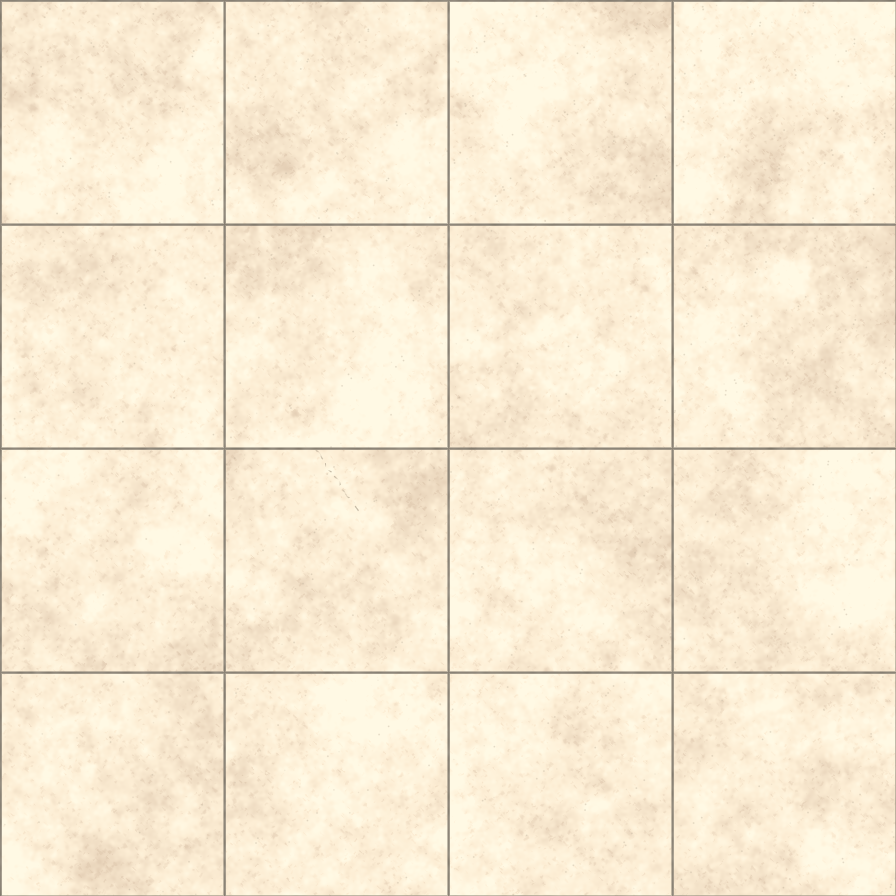
Reproduce this texture procedurally as a Shadertoy shader.

```glsl
const float TILES = 4.0;            // repeats across and down
const float JOINT_HALF = 0.0013;    // half width of a joint, in canvas units
const vec2  JOINT_SHIFT = vec2(0.0007, -0.0007);
const vec3  LIGHT_STONE = vec3(1.00, 0.963, 0.875);
const vec3  MID_STONE   = vec3(0.99, 0.93, 0.83);
const vec3  DARK_STONE  = vec3(0.95, 0.88, 0.78);
const vec3  JOINT_COLOR = vec3(0.55, 0.52, 0.47);
const vec3  FLECK_COLOR = vec3(0.70, 0.65, 0.57);
const float BASE_TONE   = 0.37;     // 0 is light stone, 1 is dark stone
const float TILE_VARIATION = 0.30;
const float TILT_AMOUNT    = 0.50;
const float CLOUD_AMOUNT   = 0.50;
const float CLOUD_SCALE    = 2.6;
const float CLOUD_GAIN     = 0.86;
const float PORE_AMOUNT    = 0.55;
const float PORE_WARP      = 0.004;
const vec2  CRACK_START = vec2(0.353, 0.497);
const vec2  CRACK_END   = vec2(0.402, 0.427);
const float CRACK_HALF  = 0.0007;

vec3 hash3(vec2 p) {
    vec3 q = vec3(dot(p, vec2(127.1, 311.7)),
                  dot(p, vec2(269.5, 183.3)),
                  dot(p, vec2(419.2, 371.9)));
    return fract(sin(q) * 43758.55);
}

// Cellular noise: soft light and dark blobs, one per jittered cell
float blobNoise(vec2 p) {
    vec2 cell = floor(p);
    float sum = 0.0;
    for (int y = -1; y <= 1; y++)
    for (int x = -1; x <= 1; x++) {
        vec2 c = cell + vec2(x, y);
        vec3 h = hash3(c);
        vec2 d = p - c - h.xy;
        float falloff = max(0.0, 1.0 - dot(d, d));
        sum += (2.0 * h.z - 1.0) * falloff * falloff * falloff;
    }
    return sum;
}

float clouds(vec2 p) {
    float sum = 0.0, gain = 1.0;
    for (int i = 0; i < 5; i++) {
        sum += gain * blobNoise(p);
        p = mat2(1.68, 1.26, -1.26, 1.68) * p + 17.3;
        gain *= CLOUD_GAIN;
    }
    return sum;
}

// Pores of uneven size and depth; density is the share of cells that hold one
float pores(vec2 p, float density, float blur) {
    vec2 cell = floor(p);
    float cover = 0.0;
    for (int y = -1; y <= 1; y++)
    for (int x = -1; x <= 1; x++) {
        vec2 c = cell + vec2(x, y);
        vec3 h = hash3(c + 71.0);
        float radius = mix(0.14, 0.38, fract(h.z * 57.0));
        float depth = mix(0.4, 1.2, fract(h.z * 131.0));
        float d = length(p - c - h.xy);
        float spot = 1.0 - smoothstep(radius - blur, radius + blur, d);
        cover = max(cover, depth * spot * step(h.z, density));
    }
    return cover;
}

// Broken, wavering hairline
float crack(vec2 uv, float pixel) {
    vec2 along = CRACK_END - CRACK_START;
    float t = clamp(dot(uv - CRACK_START, along) / dot(along, along), 0.0, 1.0);
    float bend = 0.0015 * sin(t * 17.0) + 0.0008 * sin(t * 41.0);
    float d = length(uv - CRACK_START - along * t - vec2(bend, 0.0));
    float broken = smoothstep(-0.9, 0.4, sin(t * 63.0) + sin(t * 29.0));
    return broken * clamp((CRACK_HALF - d) / pixel + 0.5, 0.0, 1.0);
}

void mainImage(out vec4 fragColor, in vec2 fragCoord) {
    vec2 uv = fragCoord / iResolution.xy;
    float pixel = 1.0 / min(iResolution.x, iResolution.y);
    vec2 grid = (uv - JOINT_SHIFT) * TILES;
    vec2 tile = floor(grid), local = fract(grid);
    vec3 seed = hash3(tile + 5.0);
    vec2 p = local + 3.0 * tile;    // each tile is its own cut of stone

    // Stone tone: tile shade, slanted gradient and mottling
    float angle = 6.2832 * seed.z;
    float tilt = dot(local - 0.5, vec2(cos(angle), sin(angle)));
    float cloud = clouds(p * CLOUD_SCALE);
    float tone = BASE_TONE + TILE_VARIATION * (seed.x - 0.5)
               + TILT_AMOUNT * tilt + CLOUD_AMOUNT * cloud;

    // Pores: many fine, few broad, with ragged outlines
    vec2 ragged = p + PORE_WARP * (sin(p.yx * 157.0) + 0.6 * sin(p.yx * 331.0 + p * 90.0));
    float density = clamp(0.25 + 0.12 * cloud, 0.12, 0.45);
    float cells = 50.0, pitting = 0.0;
    for (int i = 0; i < 3; i++) {
        float blur = 0.1 + 0.5 * pixel * TILES * cells;
        pitting = max(pitting, pores(ragged * cells, density, blur));
        cells *= 0.58;
        density *= 0.45;
    }
    tone = clamp(tone + PORE_AMOUNT * pitting, -0.2, 1.7);
    vec3 color = tone < 0.5 ? mix(LIGHT_STONE, MID_STONE, tone * 2.0)
                            : mix(MID_STONE, DARK_STONE, tone * 2.0 - 1.0);

    // Sparse grey flecks and the hairline crack
    float fleck = pores(p * 60.0 + 31.0, 0.012, 0.1 + 30.0 * pixel * TILES);
    color = mix(color, FLECK_COLOR, 0.5 * fleck);
    color = mix(color, FLECK_COLOR, 0.75 * crack(uv, pixel));

    // Joints with slightly uneven grout
    vec2 edge = min(local, 1.0 - local) / TILES;
    float joint = clamp((JOINT_HALF - min(edge.x, edge.y)) / pixel + 0.5, 0.0, 1.0);
    vec3 grout = JOINT_COLOR + 0.04 * blobNoise(uv * 120.0);
    fragColor = vec4(mix(color, grout, joint), 1.0);
}
```
